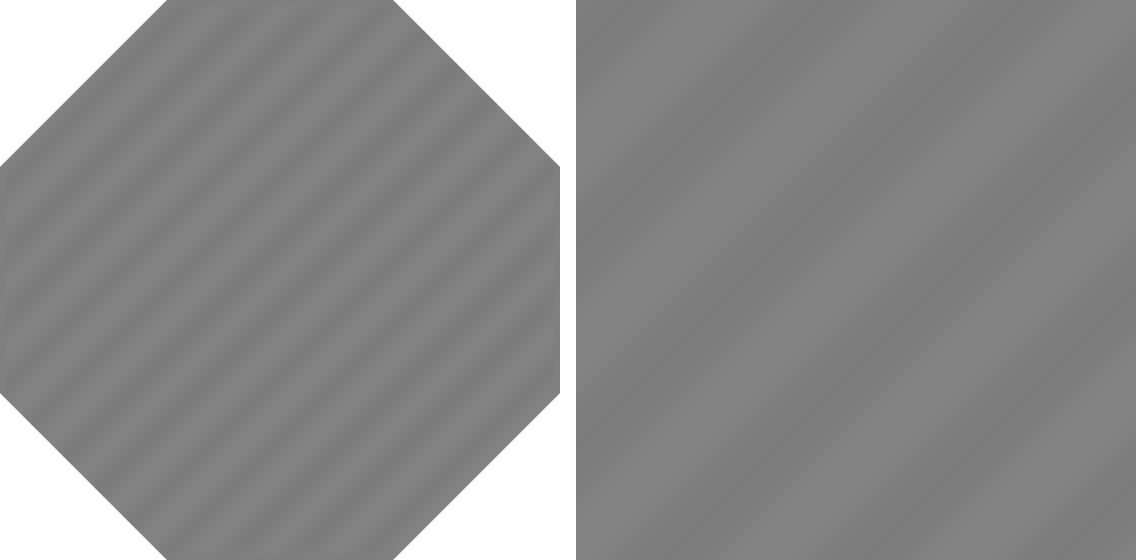
Left: the whole. Right: its middle third, enlarged.
A Shadertoy shader for this pattern:

```glsl
// A gray square turned onto its corner on white, with twelve faint soft diagonal stripes.

const float TAU = 6.2831853;

// Soft stripes parallel to the rising diagonal, from -1 (dark) to 1 (light).
float softStripes(vec2 p) {
    float across = (p.x - p.y) * 0.7071;
    return cos(TAU * (across * 12.0 + 0.06));
}

// Signed distance to a square rotated by 45 degrees.
float turnedSquare(vec2 p, float halfSide) {
    return (abs(p.x) + abs(p.y)) * 0.7071 - halfSide;
}

void mainImage(out vec4 fragColor, in vec2 fragCoord) {
    vec2 p = fragCoord / iResolution.xy - 0.5;
    float pixel = 1.0 / min(iResolution.x, iResolution.y);

    // Stripes ease into the flat gray at the canvas border, so the tile wraps.
    float border = 0.5 - max(abs(p.x), abs(p.y));
    float strength = 0.016 * smoothstep(0.0, 0.025, border);
    vec3 gray = vec3(0.5 + strength * softStripes(p));

    // Square over the white ground, with an antialiased edge.
    float ground = smoothstep(-0.7 * pixel, 0.7 * pixel, turnedSquare(p, 0.4964));
    fragColor = vec4(mix(gray, vec3(1.0), ground), 1.0);
}
```
